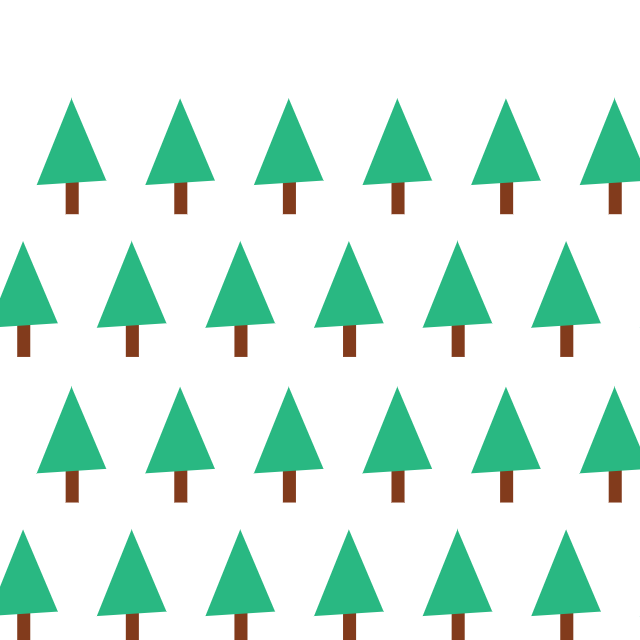
Write a Shadertoy shader that draws this pattern.

```glsl
#define SPACING 0.1697
#define FIRST_TREE vec2(0.1117, 0.1537)
#define ROW_OFFSET vec2(-0.0757, 0.2230)
#define PAIR_PERIOD 0.4505
#define ROW_MARGIN 0.01
#define LEFT_TIP vec2(-0.0544, 0.1354)
#define RIGHT_TIP vec2(0.0544, 0.1284)
#define TRUNK_MIN vec2(-0.0091, 0.1000)
#define TRUNK_MAX vec2(0.0113, 0.1810)
#define PAPER vec3(1.0)
#define LEAF vec3(0.16, 0.72, 0.51)
#define BARK vec3(0.51, 0.23, 0.11)

// Signed distance to the line from a to b, positive outside
float edgeDistance(vec2 p, vec2 a, vec2 b) {
    vec2 e = b - a;
    return dot(p - a, normalize(vec2(e.y, -e.x)));
}

float crownDistance(vec2 p) {
    vec2 apex = vec2(0.0);
    float right = edgeDistance(p, apex, RIGHT_TIP);
    float base = edgeDistance(p, RIGHT_TIP, LEFT_TIP);
    float left = edgeDistance(p, LEFT_TIP, apex);
    return max(base, max(left, right));
}

float trunkDistance(vec2 p) {
    vec2 d = max(TRUNK_MIN - p, p - TRUNK_MAX);
    return max(d.x, d.y);
}

float coverage(float dist, float pixel) {
    return clamp(0.5 - dist / pixel, 0.0, 1.0);
}

// Tree space: apex at the origin, y pointing down
vec2 treeSpace(vec2 p) {
    float rowY = mod(p.y, PAIR_PERIOD);
    float shifted = step(ROW_OFFSET.y, rowY);
    vec2 q = vec2(p.x, rowY - ROW_MARGIN) - shifted * ROW_OFFSET;
    q.x = mod(q.x + 0.5 * SPACING, SPACING) - 0.5 * SPACING;
    return q;
}

void mainImage(out vec4 fragColor, in vec2 fragCoord) {
    float pixel = 1.0 / iResolution.y;
    vec2 uv = fragCoord * pixel;
    vec2 fromFirst = vec2(uv.x, 1.0 - uv.y) - FIRST_TREE + vec2(0.0, ROW_MARGIN);
    vec2 p = treeSpace(fromFirst);

    // Blank strip above the first row
    float planted = step(0.0, fromFirst.y);

    // Crown overlaps the trunk
    vec3 color = mix(PAPER, BARK, planted * coverage(trunkDistance(p), pixel));
    color = mix(color, LEAF, planted * coverage(crownDistance(p), pixel));
    fragColor = vec4(color, 1.0);
}
```
